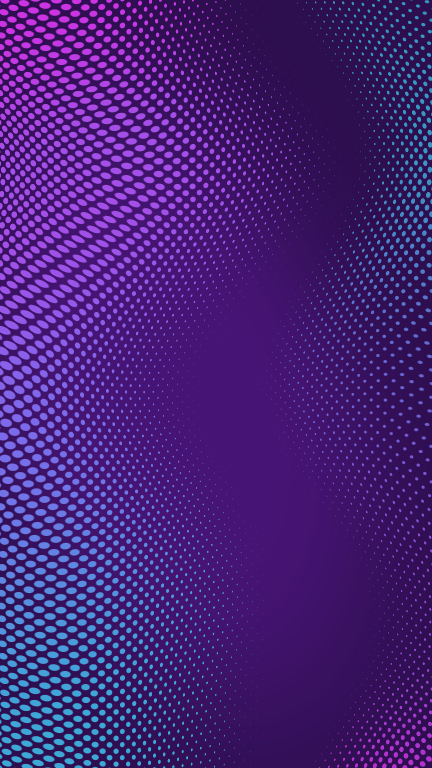
A WebGL 1 fragment shader for this background:

```glsl
precision highp float;
// Two warped halftone dot fields, left and right, over a deep violet glow.
uniform vec2 u_resolution;

const float CELL = 0.0167;

float bump(float y, float center, float width) {
    float t = (y - center) / width;
    return exp(-t * t);
}

// Cyan through lilac and purple to magenta
vec3 ramp(float t) {
    vec3 color = mix(vec3(0.24, 0.66, 0.84), vec3(0.48, 0.42, 0.92), smoothstep(0.06, 0.52, t));
    color = mix(color, vec3(0.64, 0.31, 0.91), smoothstep(0.46, 0.76, t));
    return mix(color, vec3(0.80, 0.20, 0.89), smoothstep(0.82, 1.04, t));
}

// Distance to the nearest point of a staggered lattice
float staggered(vec2 q) {
    vec2 a = fract(q) - 0.5;
    vec2 b = fract(q + 0.5) - 0.5;
    return min(length(a), length(b));
}

// Dot coverage; depth is the distance inside the field, side its direction,
// stretch the depth where the dots are widest
float halftone(vec2 p, float depth, float side, float stretch, float radius) {
    vec2 q = p;
    q.x -= side * 0.026 * sin(16.0 * (depth - stretch));
    q.y += 0.02 * sin(10.0 * p.x + 0.8 * sin(7.0 * p.y));
    float pixel = 1.0 / (u_resolution.y * CELL);
    float cover = clamp((radius - staggered(q / CELL)) / pixel + 0.5, 0.0, 1.0);
    return cover * smoothstep(0.0, 0.08, radius);
}

void main() {
    vec2 p = gl_FragCoord.xy / u_resolution.y;

    // Background glow, leaning from upper left to lower right
    vec2 e = p - vec2(0.24, 0.46);
    e.x += 0.2 * e.y;
    e *= vec2(3.8, 2.3);
    float glow = smoothstep(0.08, 0.85, exp(-dot(e, e)));
    vec3 color = mix(vec3(0.175, 0.053, 0.305), vec3(0.275, 0.08, 0.455), glow);

    // Left field with a wavy inner edge
    float leftEdge = 0.345 + 0.12 * bump(p.y, 0.78, 0.13)
        - 0.07 * bump(p.y, 0.49, 0.12) + 0.02 * bump(p.y, 0.22, 0.12);
    float depth = leftEdge - p.x;
    float radius = 0.26 * smoothstep(-0.05, 0.30, depth) + 0.04 * bump(p.y, 0.5, 0.1) * bump(p.x, 0.0, 0.1);
    vec3 dots = ramp(p.y + 0.06 - 0.3 * p.x);
    color = mix(color, dots, halftone(p, depth, -1.0, 0.295, radius));

    // Right field, strongest near the top and in the lower corner
    depth = p.x - 0.395 - 0.07 * cos(10.47 * (p.y - 0.2)) - 0.04 * bump(p.y, 0.0, 0.1);
    radius = 0.11 + 0.13 * bump(p.y, 0.78, 0.16) + 0.12 * bump(p.y, 0.0, 0.08);
    radius *= smoothstep(-0.03, 0.11, depth);
    dots = ramp(1.0 - 1.1 * p.y) * 0.9;
    color = mix(color, dots, halftone(p, depth, 1.0, 0.25, radius));

    gl_FragColor = vec4(color, 1.0);
}
```
